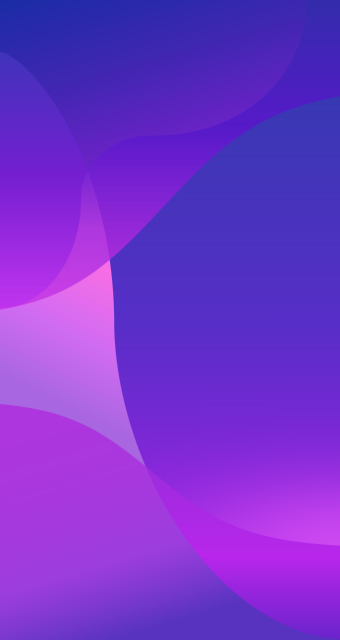
Give the GLSL for this background, as a WebGL 2 fragment shader.

```glsl
#version 300 es
precision highp float;
// Overlapping translucent waves in blue, violet and pink, split by four sweeping curves.
uniform vec2 u_resolution;
out vec4 fragColor;

// Colour ramps: each column is one stop, from the upper end to the lower end
const mat3 NAVY_SHEET   = mat3(0.10, 0.17, 0.65,  0.26, 0.15, 0.70,  0.46, 0.13, 0.80);
const mat3 INDIGO_BAND  = mat3(0.20, 0.17, 0.67,  0.34, 0.10, 0.79,  0.65, 0.17, 0.86);
const mat3 VIOLET_LOBE  = mat3(0.25, 0.20, 0.73,  0.46, 0.12, 0.82,  0.74, 0.20, 0.93);
const mat3 ORCHID_STRIP = mat3(0.45, 0.14, 0.82,  0.68, 0.22, 0.87,  0.78, 0.24, 0.90);
const mat3 PINK_GAP     = mat3(0.97, 0.43, 0.90,  0.82, 0.42, 0.95,  0.66, 0.40, 0.88);
const mat3 BLUE_DISC    = mat3(0.22, 0.22, 0.70,  0.34, 0.18, 0.78,  0.60, 0.13, 0.88);
const mat3 PURPLE_HILL  = mat3(0.68, 0.21, 0.87,  0.61, 0.24, 0.87,  0.34, 0.20, 0.75);
const mat3 MAGENTA_FOLD = mat3(0.62, 0.17, 0.87,  0.72, 0.15, 0.92,  0.42, 0.14, 0.80);
const vec3 GLOW_COLOR   = vec3(0.82, 0.30, 0.95);

// Wave centres and (amplitude, width) on each side of the centre
const vec2 CREST_CENTER = vec2(0.470, 0.671);
const vec2 CREST_LEFT   = vec2(0.169, 0.30);
const vec2 CREST_RIGHT  = vec2(0.195, 0.34);
const vec2 HILL_CENTER  = vec2(0.436, 0.268);
const vec2 HILL_LEFT    = vec2(-0.107, 0.25);
const vec2 HILL_RIGHT   = vec2(-0.125, 0.28);

// Divider: turning point, heights above and below it, reach to the right
const vec2 DIVIDER_TURN   = vec2(0.336, 0.492);
const vec2 DIVIDER_HEIGHT = vec2(0.427, 0.490);
const float DIVIDER_REACH = 0.664;

// Sheet: x and y of its inflections, and the half widths of its arcs
const vec2 SHEET_SHOULDER = vec2(0.441, 0.788);
const vec2 SHEET_WAIST    = vec2(0.238, 0.688);
const float SHEET_WIDTH   = 0.461;
const float SHEET_DROP    = 0.169;

const vec2 GLOW_CENTER = vec2(1.02, 0.145);
const vec2 GLOW_SIZE   = vec2(0.48, 0.105);

// Quarter of a superellipse, falling from one to zero
float arc(float s, float power, float root) {
    return pow(1.0 - pow(clamp(s, 0.0, 1.0), power), root);
}

// S-shaped wave with its own amplitude and width on each side
float wave(float x, vec2 center, vec2 left, vec2 right) {
    vec2 side = x < center.x ? left : right;
    return center.y + side.x * tanh((x - center.x) / side.y);
}

// x of the tall curve that divides left from right
float dividerX(float y) {
    float d = y - DIVIDER_TURN.y;
    if (d > DIVIDER_HEIGHT.x) return -0.01;
    if (d > 0.0) return DIVIDER_TURN.x * arc(d / DIVIDER_HEIGHT.x, 2.0, 0.69);
    return DIVIDER_TURN.x + DIVIDER_REACH * (1.0 - arc(-d / DIVIDER_HEIGHT.y, 1.8, 0.55));
}

// y of the lower rim of the sheet: three joined arcs
float sheetY(float x) {
    if (x > SHEET_SHOULDER.x)
        return 1.0 - (1.0 - SHEET_SHOULDER.y) * arc((x - SHEET_SHOULDER.x) / SHEET_WIDTH, 2.2, 0.5);
    if (x > SHEET_WAIST.x) {
        vec2 span = SHEET_SHOULDER - SHEET_WAIST;
        return SHEET_WAIST.y + span.y * arc((SHEET_SHOULDER.x - x) / span.x, 2.0, 0.5);
    }
    return SHEET_WAIST.y - SHEET_DROP * arc(x / SHEET_WAIST.x, 2.0, 0.5);
}

// Antialiased coverage of the side where f is positive
float cover(float f) {
    return clamp(0.5 + f / max(fwidth(f), 1e-5), 0.0, 1.0);
}

vec3 ramp(mat3 stops, float t) {
    t = 2.0 * clamp(t, 0.0, 1.0);
    return t < 1.0 ? mix(stops[0], stops[1], t) : mix(stops[1], stops[2], t - 1.0);
}

void main() {
    vec2 p = gl_FragCoord.xy / u_resolution;

    float onRight    = cover(p.x - dividerX(p.y));
    float onSheet    = cover(p.y - sheetY(p.x));
    float aboveCrest = cover(p.y - wave(p.x, CREST_CENTER, CREST_LEFT, CREST_RIGHT));
    float aboveHill  = cover(p.y - wave(p.x, HILL_CENTER, HILL_LEFT, HILL_RIGHT));

    // Left of the divider, from the bottom up
    float hillT = max(0.869 + 0.381 * p.x - 2.4 * p.y, 0.0);
    vec3 left = ramp(PURPLE_HILL, hillT * hillT);
    left = mix(left, ramp(PINK_GAP, 2.674 - 1.074 * p.x - 4.042 * p.y), aboveHill);
    vec3 lobe = mix(ramp(ORCHID_STRIP, 3.787 - 5.12 * p.y),
                    ramp(VIOLET_LOBE, 2.353 - 2.56 * p.y), onSheet);
    left = mix(left, lobe, aboveCrest);

    // Right of the divider, from the bottom up
    vec2 g = (p - GLOW_CENTER) / GLOW_SIZE;
    vec3 disc = mix(ramp(BLUE_DISC, 1.212 - 1.428 * p.y), GLOW_COLOR, 0.9 * exp(-dot(g, g)));
    vec3 right = mix(ramp(MAGENTA_FOLD, 1.01 - 3.918 * p.y), disc, aboveHill);
    vec3 top = mix(ramp(INDIGO_BAND, 2.48 - 2.48 * p.y),
                   ramp(NAVY_SHEET, 3.0 + 0.45 * p.x - 3.0 * p.y), onSheet);
    right = mix(right, top, aboveCrest);

    fragColor = vec4(mix(left, right, onRight), 1.0);
}
```
